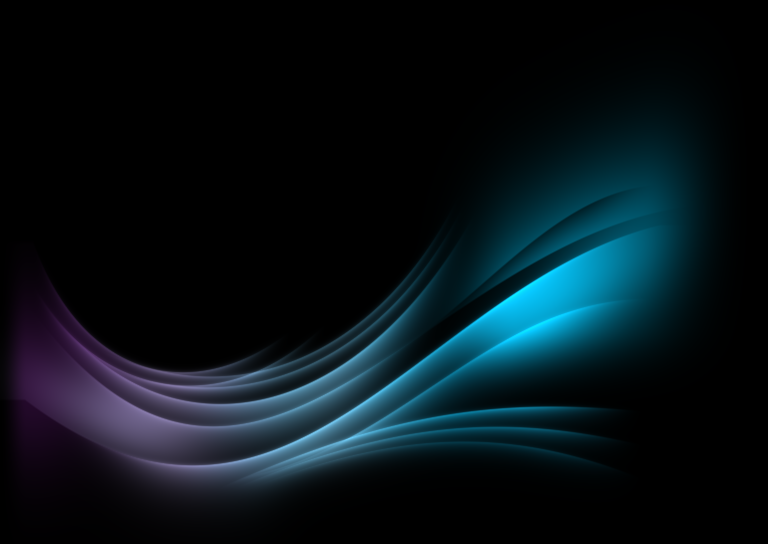
Reproduce this background procedurally as a WebGL 1 fragment shader.

```glsl
precision highp float;
// Glowing silk ribbons sweeping from violet to cyan, with a soft teal plume on black.
uniform vec2 u_resolution;

// Lengths are in canvas heights.
const float ASPECT = 1.4118;
const vec3 VIOLET = vec3(0.24, 0.11, 0.30);
const vec3 LAVENDER = vec3(0.53, 0.49, 0.67);
const vec3 ICE = vec3(0.46, 0.78, 0.94);
const vec3 CYAN = vec3(0.05, 0.61, 0.78);
const vec3 PLUME = vec3(0.0, 0.33, 0.41);
const vec3 HOT = vec3(0.01, 0.34, 0.44);
const vec3 HAZE = vec3(0.15, 0.04, 0.18);
const float PLUME_ANGLE = 0.62;
const float RIM_WIDTH = 0.0035;

float softness;

// Violet on the left, ice in the middle, cyan on the right.
vec3 silkTint(float x) {
  vec3 c = mix(VIOLET, LAVENDER, smoothstep(0.06, 0.32, x));
  c = mix(c, ICE, smoothstep(0.30, 0.58, x));
  return mix(c, CYAN, smoothstep(0.58, 0.86, x));
}

// Cubic Bezier edge: x = signed distance below it, y = fade toward both ends.
vec2 ribbon(vec2 p, vec2 a, vec2 b, vec2 c, vec2 d) {
  vec2 k1 = 3.0 * (b - a);
  vec2 k2 = 3.0 * (a - 2.0 * b + c);
  vec2 k3 = d - a + 3.0 * (b - c);
  float t = clamp((p.x - a.x) / (d.x - a.x), 0.0, 1.0);
  for (int i = 0; i < 6; i++) {
    float x = a.x + t * (k1.x + t * (k2.x + t * k3.x));
    float dx = k1.x + t * (2.0 * k2.x + 3.0 * t * k3.x);
    t = clamp(t - (x - p.x) / max(dx, 0.05), 0.0, 1.0);
  }
  float y = a.y + t * (k1.y + t * (k2.y + t * k3.y));
  vec2 tangent = k1 + t * (2.0 * k2 + 3.0 * t * k3);
  float dist = (y - p.y) * tangent.x / length(tangent);
  float fade = smoothstep(0.0, 0.25, t) * (1.0 - smoothstep(0.72, 1.0, t));
  return vec2(dist, fade);
}

float below(vec2 r) {
  return smoothstep(-softness, softness, r.x);
}

// Light that starts at the edge and dies away below it, with a bright rim.
float sheet(vec2 r, float width, float gain, float rim) {
  float body = below(r) * exp(-max(r.x, 0.0) / width);
  float line = exp(-abs(r.x) / RIM_WIDTH);
  return r.y * (gain * body + rim * line);
}

float blob(vec2 p, vec2 center, vec2 radius, float angle) {
  float c = cos(angle);
  float s = sin(angle);
  vec2 q = p - center;
  q = vec2(c * q.x + s * q.y, c * q.y - s * q.x) / radius;
  return exp(-dot(q, q));
}

void main() {
  vec2 p = gl_FragCoord.xy / u_resolution * vec2(ASPECT, 1.0);
  softness = 1.2 / u_resolution.y;
  vec3 tint = silkTint(p.x);

  // Main edges, from top to bottom
  vec2 crest = ribbon(p, vec2(0.055, 0.485), vec2(0.257, 0.145), vec2(0.643, 0.182), vec2(0.879, 0.618));
  vec2 fold = ribbon(p, vec2(0.051, 0.439), vec2(0.478, -0.14), vec2(0.79, 0.586), vec2(1.296, 0.623));
  vec2 keel = ribbon(p, vec2(0.046, 0.265), vec2(0.533, -0.103), vec2(0.772, 0.476), vec2(1.213, 0.586));
  vec2 fin = ribbon(p, vec2(0.423, 0.118), vec2(0.735, 0.164), vec2(0.901, 0.458), vec2(1.204, 0.45));
  vec2 wing = ribbon(p, vec2(0.735, 0.357), vec2(0.901, 0.467), vec2(1.029, 0.651), vec2(1.213, 0.66));

  // Teal plume on the right
  float plumeMask = smoothstep(0.74, 0.95, p.x) * (1.0 - smoothstep(1.18, 1.39, p.x))
                  * smoothstep(0.24, 0.40, p.y);
  vec3 col = plumeMask * (PLUME * blob(p, vec2(1.08, 0.52), vec2(0.30, 0.16), PLUME_ANGLE)
                        + HOT * blob(p, vec2(0.99, 0.43), vec2(0.20, 0.09), PLUME_ANGLE));
  col *= 1.0 - 0.6 * wing.y * below(wing) * exp(-max(wing.x, 0.0) / 0.035);

  // Fine strands at the upper left and along the rising arm
  for (int i = 0; i < 2; i++) {
    float n = float(i);
    vec2 strand = ribbon(p, vec2(0.061, 0.555 - 0.079 * n), vec2(0.147 + 0.018 * n, 0.311 - 0.028 * n),
                         vec2(0.349 + 0.055 * n, 0.246 - 0.036 * n), vec2(0.537 + 0.066 * n, 0.393 + 0.015 * n));
    if (i == 0) col += HAZE * below(strand) * smoothstep(0.0, 0.05, p.x)
                     * blob(p, vec2(0.06, 0.30), vec2(0.17, 0.15), -0.6);
    col += tint * sheet(strand, 0.022, 0.38, 0.25);
    vec2 arm = ribbon(p, vec2(0.165 + 0.018 * n, 0.366 - 0.037 * n), vec2(0.423 + 0.018 * n, 0.228 - 0.009 * n),
                      vec2(0.699 + 0.009 * n, 0.338 - 0.009 * n), vec2(0.849 + 0.008 * n, 0.651 - 0.019 * n));
    col += tint * sheet(arm, 0.014, 0.30, 0.16);
  }
  col *= 1.0 - 0.6 * crest.y * below(crest) * (1.0 - smoothstep(0.6, 0.8, p.x));
  col += tint * sheet(crest, 0.042, 0.72, 0.25);

  // Shaded band between the fold and the keel
  float band = below(fold) * (1.0 - below(keel));
  float rightSide = smoothstep(0.60, 0.82, p.x);
  col *= 1.0 - band * fold.y * mix(0.55, 0.8, rightSide);
  col += tint * sheet(fold, 0.035, 0.5, 0.25) * (1.0 - rightSide);
  col += 0.55 * LAVENDER * band * blob(p, vec2(0.22, 0.225), vec2(0.15, 0.065), -0.45);

  // Bright keel and the fin under it
  col *= 1.0 - 0.75 * keel.y * below(keel) * (1.0 - rightSide);
  col += tint * sheet(keel, 0.038, 0.78, 0.35);
  col += tint * sheet(fin, 0.032, 0.40, 0.22);

  // Tails fanning out at the lower right
  for (int i = 0; i < 3; i++) {
    float n = float(i);
    vec2 tail = ribbon(p, vec2(0.395 + 0.028 * n, 0.099), vec2(0.69 + 0.022 * n, 0.228 - 0.009 * n),
                       vec2(0.882 + 0.028 * n, 0.274 - 0.028 * n), vec2(1.186, 0.243 - 0.063 * n));
    col *= 1.0 - 0.75 * tail.y * below(tail);
    col += tint * sheet(tail, 0.018, 0.72 - 0.22 * n, 0.22 - 0.06 * n);
  }

  gl_FragColor = vec4(min(col, 1.0), 1.0);
}
```
